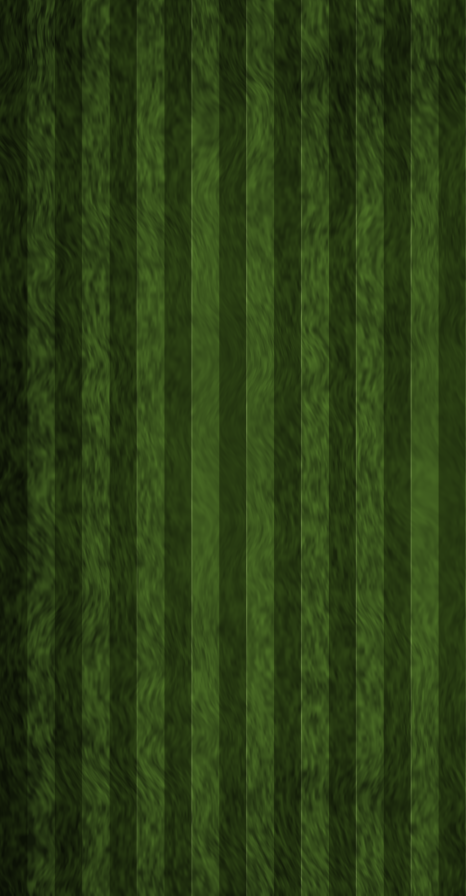
A Shadertoy shader for this pattern:

```glsl
// Vertical two-tone green stripes with thin bright seams, fibrous grain and worn shadows.

const float STRIPES = 17.0;          // dark and light bands across the width
const float SEAM_WIDTH = 0.045;      // in stripe widths
const float CANVAS_HEIGHT = 1.925;   // in canvas widths
const vec3 DARK_GREEN = vec3(0.148, 0.220, 0.066);
const vec3 LIGHT_GREEN = vec3(0.228, 0.332, 0.113);
const vec3 SEAM_GREEN = vec3(0.37, 0.47, 0.23);
const vec2 FIBRE_SCALE = vec2(125.0, 42.0);
const float GRAIN_STRENGTH = 0.75;
const float CLOUD_STRENGTH = 0.28;

float hash(vec2 p) {
    vec3 q = fract(vec3(p.xyx) * 0.1031);
    q += dot(q, q.yzx + 33.33);
    return fract((q.x + q.y) * q.z);
}

float noise(vec2 p) {
    vec2 i = floor(p), f = fract(p);
    f = f * f * (3.0 - 2.0 * f);
    return mix(mix(hash(i), hash(i + vec2(1, 0)), f.x),
               mix(hash(i + vec2(0, 1)), hash(i + vec2(1, 1)), f.x), f.y);
}

float fbm(vec2 p) {
    float sum = 0.0, amplitude = 0.5;
    for (int i = 0; i < 4; i++) {
        sum += amplitude * noise(p);
        p = mat2(1.6, 1.2, -1.2, 1.6) * p + 17.3;
        amplitude *= 0.5;
    }
    return sum / 0.9375;
}

// Short strands that lean to either side in slow drifts
float fibres(vec2 p) {
    float lean = 0.012 * (noise(p * vec2(9.0, 14.0)) - 0.5)
               + 0.035 * (noise(p * 6.0 + 40.0) - 0.5);
    p.x += 2.0 * lean + 0.12 * p.y;
    float coarse = noise(p * FIBRE_SCALE);
    float fine = noise(p * FIBRE_SCALE * 1.9 + 71.0);
    return mix(coarse, fine, 0.4);
}

float blob(vec2 p, vec2 centre, vec2 radius) {
    vec2 d = (p - centre) / radius;
    return exp(-dot(d, d));
}

// Shadow depth: dim left side and ends, plus ragged stains
float wear(vec2 p) {
    float ragged = fbm(p * 7.0 + 5.0) - 0.5;
    vec2 q = p + 0.15 * vec2(ragged, fbm(p * 8.0 + 23.0) - 0.5);
    float shade = 0.27 * (1.0 - smoothstep(0.0, 0.42, p.x));
    shade += 0.16 * smoothstep(0.45, 1.0, abs(2.0 * p.y / CANVAS_HEIGHT - 1.0));
    shade += 0.22 * blob(q, vec2(0.74, 1.74), vec2(0.10, 0.14));
    shade += 0.12 * blob(q, vec2(0.88, 1.80), vec2(0.10, 0.18));
    shade += 0.15 * blob(q, vec2(0.68, 0.22), vec2(0.18, 0.05));
    float stain = smoothstep(0.0, 0.03, 0.09 + 0.2 * ragged - p.x);
    return shade + 0.14 * stain * (1.0 - smoothstep(1.27, 1.31, q.y));
}

void mainImage(out vec4 fragColor, in vec2 fragCoord) {
    vec2 p = fragCoord / iResolution.x;
    p.y = fragCoord.y / iResolution.y * CANVAS_HEIGHT;
    float pixel = STRIPES / iResolution.x;

    // Alternating bands, dark at both sides
    float phase = mod(p.x * STRIPES - 0.5, 2.0);
    float inside = 0.5 - abs(phase - 1.0);
    vec3 colour = mix(DARK_GREEN, LIGHT_GREEN, clamp(inside / pixel + 0.5, 0.0, 1.0));

    // Grain softens in two calm columns
    float calm = max(blob(p, vec2(0.47, 1.0), vec2(0.13, 0.60)),
                     blob(p, vec2(0.94, 0.95), vec2(0.09, 0.55)));
    float grain = GRAIN_STRENGTH * (1.0 - 0.65 * calm) * (fibres(p) - 0.52);
    float cloud = CLOUD_STRENGTH * (fbm(p * 9.0) - 0.5);
    float tone = 1.0 + grain + cloud - wear(p) + 0.04 * calm;
    colour *= max(tone, 0.3);

    // Seam on the left edge of each light band, worn away towards the left
    float edge = phase - 0.5;
    vec2 sides = vec2(edge + 0.5 * SEAM_WIDTH, edge - 0.5 * SEAM_WIDTH);
    vec2 cover = clamp(sides / pixel + 0.5, 0.0, 1.0);
    float strength = smoothstep(0.08, 0.45, p.x) * mix(0.45, 0.9, noise(p * vec2(17.0, 24.0)));
    colour = mix(colour, SEAM_GREEN * max(tone, 0.5), (cover.x - cover.y) * strength);

    fragColor = vec4(clamp(colour, 0.0, 1.0), 1.0);
}
```
